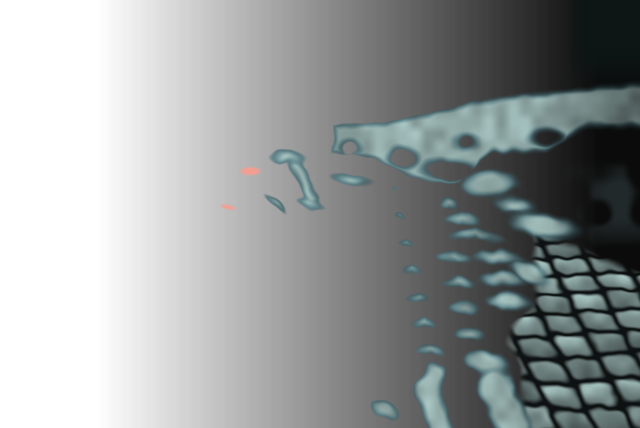
Give the GLSL for this background, as a Shadertoy shader.

```glsl
const vec3 RIM = vec3(0.25, 0.41, 0.45);
const vec3 BODY = vec3(0.62, 0.73, 0.72);
const vec3 SHADOW = vec3(0.05, 0.065, 0.065);
const vec3 CORAL = vec3(0.95, 0.62, 0.57);

float hash(vec2 p) {
    vec3 q = fract(vec3(p.xyx) * 0.1031);
    q += dot(q, q.yzx + 33.33);
    return fract((q.x + q.y) * q.z);
}

float noise(vec2 p) {
    vec2 i = floor(p), f = fract(p);
    f *= f * (3.0 - 2.0 * f);
    return mix(mix(hash(i), hash(i + vec2(1, 0)), f.x),
               mix(hash(i + vec2(0, 1)), hash(i + vec2(1, 1)), f.x), f.y);
}

float smoothMin(float a, float b, float k) {
    float h = max(k - abs(a - b), 0.0) / k;
    return min(a, b) - h * h * k * 0.25;
}

float ellipse(vec2 p, vec2 center, vec2 radius, float slope) {
    vec2 q = p - center;
    q.y -= slope * q.x;
    return (length(q / radius) - 1.0) * min(radius.x, radius.y);
}

float capsule(vec2 p, vec2 a, vec2 b, float radius) {
    vec2 ab = b - a;
    float t = clamp(dot(p - a, ab) / dot(ab, ab), 0.0, 1.0);
    return length(p - a - ab * t) - radius;
}

// Evenly stepped column of growing drops
float dropColumn(vec2 p, vec2 start, vec2 stride, vec2 radius, vec2 growth, int count) {
    float d = 1e3;
    for (int i = 0; i < count; i++) {
        float n = float(i);
        vec2 q = p - start - stride * n;
        q.y += 0.35 * abs(q.x) * radius.y / radius.x;
        d = min(d, ellipse(q, vec2(0), radius + growth * n, -0.06));
    }
    return d;
}

// Perforated strip rising to the right
float strip(vec2 p) {
    float top = 70.5 + 0.1 * (p.x - 78.0) + 2.8 * smoothstep(90.0, 118.0, p.x);
    float bottom = 64.0 - 6.5 * smoothstep(82.0, 102.0, p.x)
                 + 7.0 * smoothstep(106.0, 116.0, p.x) + 6.0 * smoothstep(126.0, 138.0, p.x);
    float d = max(max(p.y - top, bottom - p.y), 77.8 - p.x);
    float holes = ellipse(p, vec2(94.1, 63.1), vec2(2.9, 2.1), 0.0);
    holes = min(holes, ellipse(p, vec2(81.5, 65.2), vec2(1.9, 1.5), 0.0));
    holes = min(holes, ellipse(p, vec2(105.5, 60.2), vec2(5.5, 2.2), -0.05));
    holes = min(holes, ellipse(p, vec2(109.0, 66.8), vec2(2.0, 1.4), 0.0));
    holes = min(holes, ellipse(p, vec2(128.0, 67.8), vec2(3.2, 2.0), 0.0));
    return max(d, -holes);
}

float fragments(vec2 p) {
    // Slender pieces at the left
    float d = ellipse(p, vec2(67.0, 63.3), vec2(3.9, 1.5), 0.0);
    d = smoothMin(d, capsule(p, vec2(69.0, 61.0), vec2(73.2, 53.5), 1.4), 1.5);
    d = smoothMin(d, ellipse(p, vec2(72.6, 52.2), vec2(3.0, 1.1), -0.25), 1.5);
    d = min(d, ellipse(p, vec2(64.4, 52.4), vec2(2.2, 1.0), -0.8));
    d = min(d, ellipse(p, vec2(82.0, 58.0), vec2(4.3, 1.2), -0.18));
    // Steps descending to the lattice
    float steps = ellipse(p, vec2(114.3, 57.0), vec2(6.4, 2.9), 0.05);
    steps = smoothMin(steps, ellipse(p, vec2(120.0, 52.2), vec2(4.2, 1.7), -0.1), 1.0);
    steps = smoothMin(steps, ellipse(p, vec2(127.0, 47.2), vec2(7.5, 2.8), -0.15), 1.0);
    steps = smoothMin(steps, ellipse(p, vec2(123.5, 36.3), vec2(4.3, 2.4), -0.4), 1.0);
    d = min(d, steps);
    d = min(d, dropColumn(p, vec2(104.9, 52.7), vec2(3.0, -3.5), vec2(2.0, 1.4), vec2(1.8, -0.1), 3));
    d = min(d, dropColumn(p, vec2(92.2, 56.0), vec2(1.37, -6.25), vec2(0.5, 0.4), vec2(0.45, 0.13), 7));
    d = min(d, dropColumn(p, vec2(106.2, 40.2), vec2(1.15, -6.0), vec2(3.8, 1.2), vec2(-0.2, 0.1), 4));
    d = min(d, dropColumn(p, vec2(116.4, 40.2), vec2(1.2, -5.1), vec2(5.2, 1.5), vec2(-0.2, 0.2), 3));
    // Stems at the lower edge
    float stems = capsule(p, vec2(102.0, 13.0), vec2(99.5, 8.5), 2.3);
    stems = smoothMin(stems, capsule(p, vec2(99.8, 9.0), vec2(103.0, -1.0), 2.8), 1.5);
    stems = min(stems, smoothMin(ellipse(p, vec2(113.3, 15.5), vec2(4.9, 2.4), -0.1),
                                 capsule(p, vec2(115.5, 10.0), vec2(120.0, 0.0), 4.0), 1.5));
    d = min(d, stems);
    return min(d, ellipse(p, vec2(90.0, 4.2), vec2(3.0, 2.0), -0.3));
}

// Skewed lattice of soft bricks; x is light, y is coverage
vec2 lattice(vec2 p) {
    float depth = 46.0 - p.y;
    float column = (p.x - 125.0 - 0.5 * depth) / 8.8;
    float row = depth / (3.4 + 0.03 * depth) + 0.45 * hash(vec2(floor(column), 7.0));
    vec2 id = floor(vec2(column, row));
    vec2 f = fract(vec2(column, row)) - 0.5;
    float cell = length(pow(abs(f) * vec2(2.0, 2.05), vec2(2.5)));
    float light = smoothstep(1.0, 0.3, cell) * mix(1.0, 0.6, f.y + 0.5);
    light *= 0.75 + 0.4 * hash(id + 20.0);
    float left = 125.0 - 6.0 * smoothstep(30.0, 22.0, p.y) + 3.0 * smoothstep(20.0, 14.0, p.y);
    float top = 46.0 - 0.4 * (p.x - 125.0);
    float inside = smoothstep(-1.0, 1.5, p.x - left) * smoothstep(-1.0, 1.5, top - p.y);
    return vec2(light, inside);
}

vec3 backdrop(vec2 p) {
    float u = (p.x - 0.35 * sin(p.x * 2.33)) / 150.0;
    float gray = 1.0 - 1.26 * clamp(u - 0.15, 0.0, 0.35) - 1.19 * clamp(u - 0.5, 0.0, 0.435);
    vec3 color = vec3(gray);
    float corner = smoothstep(131.0, 138.0, p.x) * smoothstep(76.0, 90.0, p.y);
    color = mix(color, vec3(0.05, 0.085, 0.08), corner);
    float haze = smoothstep(131.0, 142.0, p.x) * smoothstep(14.0, 4.0, abs(p.y - 54.0));
    return color + haze * vec3(0.09, 0.12, 0.125) * smoothstep(0.45, 0.85, noise(p * 0.2));
}

void mainImage(out vec4 fragColor, in vec2 fragCoord) {
    // One unit is a hundredth of the canvas height
    vec2 p = fragCoord / iResolution.y * 100.0;
    vec3 color = backdrop(p);
    float blur = mix(0.35, 1.3, smoothstep(100.0, 150.0, p.x));
    float grain = noise(p * 0.35);
    vec2 warped = p + 0.9 * (vec2(noise(p * 0.4), noise(p * 0.4 + 40.0)) - 0.5);

    // Lattice bricks
    vec2 bricks = lattice(warped);
    vec3 brick = mix(SHADOW, BODY, bricks.x * (0.75 + 0.35 * grain));
    color = mix(color, brick, bricks.y);

    // Strip and loose fragments
    float d = min(strip(warped), fragments(warped));
    vec3 surface = mix(RIM, BODY, smoothstep(0.3, -1.5, d)) * (0.8 + 0.3 * grain);
    surface *= 1.0 - 0.4 * smoothstep(122.0, 150.0, p.x);
    color = mix(color, surface, smoothstep(blur, -blur, d) * 0.95);

    // Coral flecks
    float flecks = min(ellipse(p, vec2(58.5, 60.0), vec2(2.2, 0.9), 0.0),
                       ellipse(p, vec2(53.3, 51.6), vec2(1.5, 0.5), -0.2));
    color = mix(color, CORAL, smoothstep(0.35, -0.35, flecks));
    fragColor = vec4(color, 1.0);
}
```
